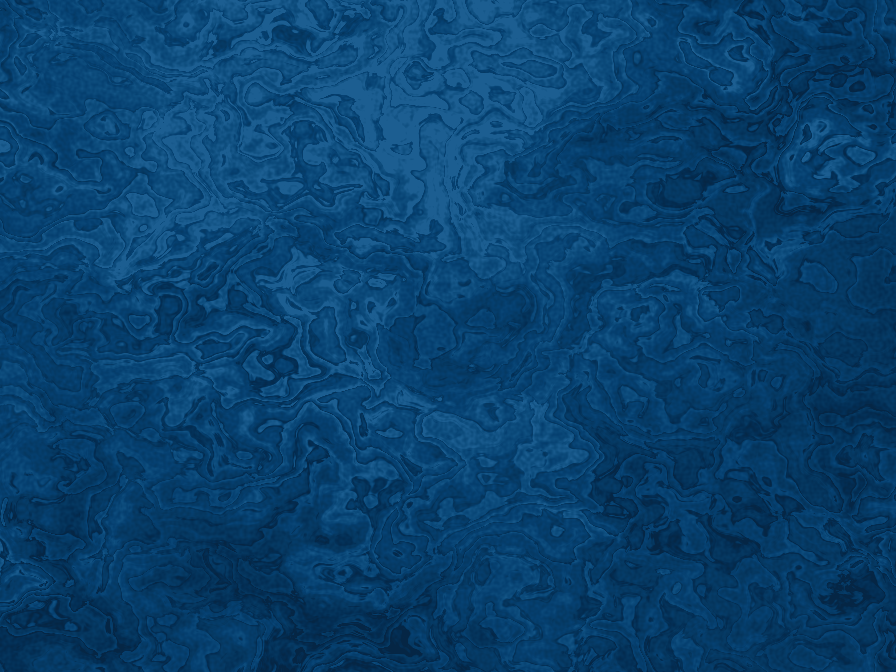
A WebGL 2 fragment shader for this texture:

```glsl
#version 300 es
precision highp float;
// Deep blue marbled surface: ragged swirling veins, soft light from the upper left, fine grain.

uniform vec2 u_resolution;
out vec4 fragColor;

const vec2  SWIRL_SCALE    = vec2(4.2, 5.4);   // swirls per canvas height, wider than tall
const float WARP_STRENGTH  = 1.25;
const float BAND_COUNT     = 3.2;              // contour bands per unit of height field
const float RIM_GAIN       = 1.55;             // bright edge of a band
const float CREASE_GAIN    = 1.65;             // dark line beside the rim
const float PATCH_GAIN     = 1.9;              // broad light and dark areas
const float GRAIN_GAIN     = 1.1;
const float GRAIN_SCALE    = 165.0;
const vec2  LIGHT_CENTER   = vec2(0.36, 0.88); // fraction of the canvas
const float LIGHT_FALLOFF  = 1.9;
const float LIGHT_GAIN     = 3.0;
const float BASE_TONE      = 1.15;
const int   TONE_COUNT     = 6;
const vec3  TONES[TONE_COUNT] = vec3[TONE_COUNT](
    vec3(0.02, 0.15, 0.27), vec3(0.01, 0.18, 0.33), vec3(0.02, 0.22, 0.38),
    vec3(0.02, 0.25, 0.44), vec3(0.05, 0.30, 0.49), vec3(0.11, 0.37, 0.57));

// Unit gradient for a lattice cell, from an integer hash.
vec2 cellGradient(vec2 cell) {
    uvec2 c = uvec2(ivec2(cell));
    uint h = c.x * 1597334677u ^ c.y * 3812015801u;
    h = (h ^ (h >> 16)) * 2246822519u;
    h = (h ^ (h >> 13)) * 3266489917u;
    h ^= h >> 16;
    float angle = float(h & 65535u) * (6.2831853 / 65536.0);
    return vec2(cos(angle), sin(angle));
}

float gradientNoise(vec2 p) {
    vec2 cell = floor(p);
    vec2 f = p - cell;
    vec2 u = f * f * f * (f * (f * 6.0 - 15.0) + 10.0);
    float a = dot(cellGradient(cell), f);
    float b = dot(cellGradient(cell + vec2(1, 0)), f - vec2(1, 0));
    float c = dot(cellGradient(cell + vec2(0, 1)), f - vec2(0, 1));
    float d = dot(cellGradient(cell + vec2(1, 1)), f - vec2(1, 1));
    return mix(mix(a, b, u.x), mix(c, d, u.x), u.y);
}

// Sum of octaves, each turned to hide the lattice.
float fbm(vec2 p, int octaves) {
    const mat2 turn = mat2(1.6, 1.2, -1.2, 1.6);
    float sum = 0.0;
    float amplitude = 1.0;
    for (int i = 0; i < octaves; i++) {
        sum += amplitude * gradientNoise(p);
        p = turn * p + vec2(17.3, 9.1);
        amplitude *= 0.5;
    }
    return sum;
}

// Contour bands of the height field: a bright rim that drops into a dark crease.
float veinTone(float height) {
    float level = height * BAND_COUNT;
    float s = fract(level);
    float rim = smoothstep(0.4, 0.85, s) * (1.0 - smoothstep(0.85, 0.97, s));
    float crease = smoothstep(0.9, 1.0, s) * (1.0 - smoothstep(0.0, 0.22, s))
                 + smoothstep(0.9, 1.0, s) * smoothstep(0.0, 0.22, s)
                 + (1.0 - smoothstep(0.9, 1.0, s)) * (1.0 - smoothstep(0.0, 0.22, s));
    float detail = 1.0 - smoothstep(0.4, 1.3, fwidth(level));
    return (RIM_GAIN * rim - CREASE_GAIN * crease) * detail;
}

vec3 toneColor(float tone) {
    vec3 color = TONES[0];
    for (int i = 1; i < TONE_COUNT; i++) {
        color = mix(color, TONES[i], clamp(tone - float(i - 1), 0.0, 1.0));
    }
    return color;
}

void main() {
    vec2 uv = gl_FragCoord.xy / u_resolution;
    vec2 p = gl_FragCoord.xy / u_resolution.y;
    float aspect = u_resolution.x / u_resolution.y;

    // Swirls: a height field bent by two other fields
    vec2 q = p * SWIRL_SCALE + 3.7;
    vec2 warp = vec2(fbm(q + 11.0, 4), fbm(q + 47.0, 4));
    vec2 swirl = q + WARP_STRENGTH * warp;
    float height = fbm(swirl, 6);
    float patches = fbm(swirl * 0.8 + 83.0, 5);
    float veinStrength = 0.85 + 0.7 * gradientNoise(p * 3.1 + 29.0);

    // Light pool and grain
    vec2 toLight = (uv - LIGHT_CENTER) * vec2(aspect, 1.0);
    float light = exp(-LIGHT_FALLOFF * dot(toLight, toLight));
    float grain = gradientNoise(p * GRAIN_SCALE + 5.3);

    float tone = BASE_TONE + LIGHT_GAIN * light
               + veinStrength * veinTone(height)
               + PATCH_GAIN * patches
               + GRAIN_GAIN * grain;
    fragColor = vec4(toneColor(tone), 1.0);
}
```
